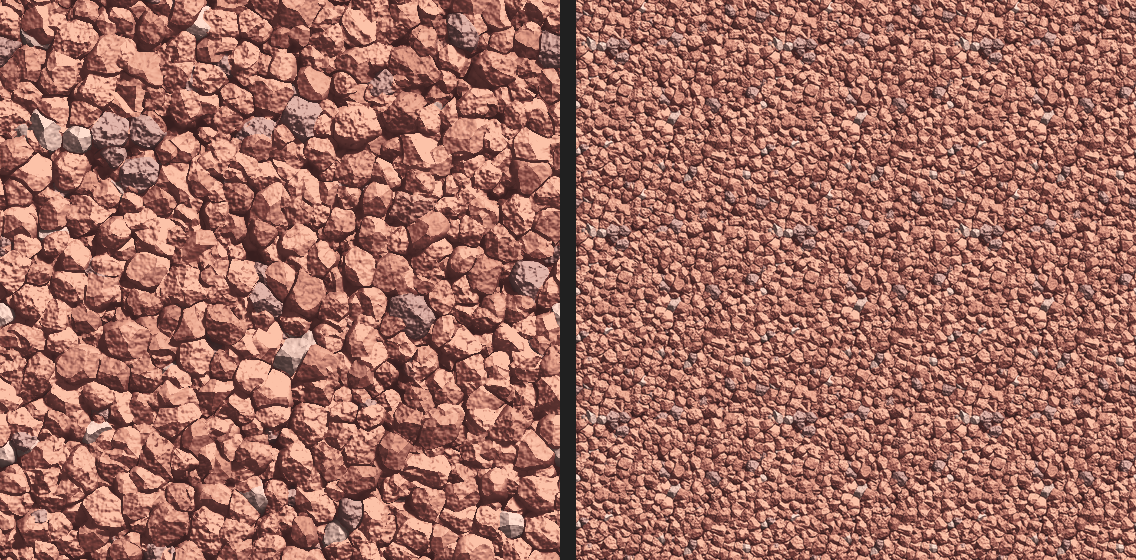
Left, the tile; right, the same tile 3 across and 3 down.
Reproduce this texture procedurally as a WebGL 2 fragment shader.

```glsl
#version 300 es
precision highp float;
precision highp int;

uniform vec2 u_resolution;
out vec4 fragColor;

const float TAU = 6.28318;
const int LAYERS = 3;
const vec2 LATTICE[3] = vec2[3](vec2(16, 5), vec2(19, -8), vec2(21, 12)); // whole, odd sums
const float LAYER_DROP = 0.008;
const float LIFT = 0.02;         // random rise of single stones
const float FLOOR_LEVEL = -0.035;
const float EDGE_SOFT = 0.0014;
const float DOME = 0.98;
const float WARP = 0.006;
const float AMBIENT = 0.19;
const float SUN_GAIN = 0.95;
const vec3 SUN_DIR = vec3(0.42, 0.6, 0.57);
const int SHADOW_STEPS = 4;
const float SHADOW_STEP = 0.0105;
const vec3 RAMP[6] = vec3[6](
    vec3(0.22, 0.12, 0.12), vec3(0.36, 0.20, 0.19), vec3(0.49, 0.26, 0.24),
    vec3(0.70, 0.45, 0.40), vec3(0.89, 0.62, 0.53), vec3(0.99, 0.76, 0.66));

struct Surface { float height; vec2 slope; vec3 traits; };

vec3 hash3(ivec2 cell, int seed) {
    uvec3 v = uvec3(cell, seed) * 1664525u + 1013904223u;
    v.x += v.y * v.z; v.y += v.z * v.x; v.z += v.x * v.y;
    v ^= v >> 16u;
    v.x += v.y * v.z; v.y += v.z * v.x; v.z += v.x * v.y;
    return vec3(v >> 8u) / 16777216.0;
}

float corner(ivec2 cell, vec2 offset, int period) {
    ivec2 wrapped = (cell + period) % period;
    return dot(hash3(wrapped, 200 + period).xy * 2.0 - 1.0, offset);
}

// Gradient noise that wraps after one canvas
float noise(vec2 uv, int period) {
    vec2 p = uv * float(period), f = fract(p);
    ivec2 c = ivec2(floor(p));
    vec2 w = f * f * f * (f * (f * 6.0 - 15.0) + 10.0);
    float low = mix(corner(c, f, period), corner(c + ivec2(1, 0), f - vec2(1, 0), period), w.x);
    float high = mix(corner(c + ivec2(0, 1), f - vec2(0, 1), period), corner(c + 1, f - 1.0, period), w.x);
    return mix(low, high, w.y);
}

float relief(vec2 uv) {
    return 0.4 * (noise(uv, 75) / 75.0 + noise(uv, 170) / 170.0);
}

// Rounded polygonal dome, chipped by flat facets
Surface stone(vec2 q, vec3 traits) {
    float turn = TAU * fract(traits.x * 7.0 + traits.y * 5.0);
    vec2 axis = vec2(cos(turn), sin(turn)), side = axis.yx;
    mat2 squash = mat2(1.0) - 0.24 * outerProduct(axis, axis);
    mat2 fifth = mat2(0.309, 0.951, -0.951, 0.309);
    q = squash * q;
    float round2 = 0.83 * dot(q, q);
    float sum = round2 * round2 * round2 + 1e-6;
    vec2 grad = round2 * round2 * 0.83 * q, chipTilt = vec2(0);
    float chip = 9.0;
    for (int i = 1; i < 6; i++) {
        vec3 r = fract(traits * 11.3 * float(i) + traits.yzx * 5.7);
        vec2 face = side / mix(0.74, 1.0, r.x);
        float t = max(dot(q, face), 0.0), t3 = t * t * t;
        sum += t3 * t3;
        grad += t3 * t * t * face;
        vec2 tilt = mix(0.25, 1.0, r.y) * side;
        float facet = mix(0.68, 1.1, r.z) - dot(tilt, q);
        if (facet < chip) { chip = facet; chipTilt = tilt; }
        side = fifth * side;
    }
    float gauge = pow(sum, 1.0 / 6.0), fall = 1.0 - gauge * gauge;
    float dome = DOME * sqrt(max(fall, 0.0)) - 3.0 * max(gauge - 1.0, 0.0);
    vec2 slope = -DOME * gauge / sqrt(max(fall, 0.08)) * grad * gauge / sum;
    return Surface(min(dome, chip), squash * (chip < dome ? -chipTilt : slope), traits);
}

// Same cell for every repeat of a turned lattice
ivec2 wrapCell(ivec2 cell, mat2 turned, mat2 unturned) {
    return ivec2(round(turned * fract(unturned * (vec2(cell) + 0.5)) - 0.5)) + 64;
}

// Nearest stone of each layer, the highest one on top
Surface gravel(vec2 uv) {
    Surface top = Surface(FLOOR_LEVEL, vec2(0), vec3(0.5));
    for (int layer = 0; layer < LAYERS; layer++) {
        vec2 a = LATTICE[layer];
        mat2 turned = mat2(a.x, a.y, -a.y, a.x), unturned = transpose(turned) / dot(a, a);
        float grid = length(a);
        vec2 g = turned * uv;
        ivec2 base = ivec2(floor(g - 0.5)), nearest = base;
        float best = -9.0, second = -9.0, size = 1.0;
        vec2 local = vec2(0);
        for (int k = 0; k < 4; k++) {
            ivec2 cell = base + ivec2(k & 1, k >> 1);
            ivec2 id = wrapCell(cell, turned, unturned);
            vec3 r = hash3(id, layer);
            float radius = mix(0.38, 0.7, r.z);
            vec2 q = (g - vec2(cell) - 0.2 - 0.6 * r.xy) / radius;
            float key = 1.0 - dot(q, q);
            second = max(second, min(key, best));
            if (key > best) { best = key; nearest = id; local = q; size = radius; }
        }
        Surface s = stone(local, hash3(nearest, layer + 20));
        float crease = 1.0 - smoothstep(0.0, 0.25, best - second);
        s.height = s.height * size / grid + LIFT * s.traits.y - LAYER_DROP * float(layer) - 0.03 * crease;
        float over = smoothstep(-EDGE_SOFT, EDGE_SOFT, s.height - top.height);
        top.height = max(top.height, s.height);
        top.slope = mix(top.slope, s.slope * turned / grid, over);
        top.traits = mix(top.traits, s.traits, over);
    }
    return top;
}

float sunlight(vec2 uv, float height, vec3 sun) {
    float excess = 0.0;
    for (int i = 1; i <= SHADOW_STEPS; i++) {
        float run = SHADOW_STEP * (float(i) - 0.3);
        float ray = height + run * sun.z / length(sun.xy);
        excess = max(excess, gravel(uv + normalize(sun.xy) * run).height - ray);
    }
    return 1.0 - smoothstep(0.0, 0.005, excess);
}

void main() {
    vec2 uv = gl_FragCoord.xy / u_resolution;
    vec3 sun = normalize(SUN_DIR);
    vec2 p = uv + WARP * vec2(noise(uv, 31), noise(uv, 37));
    Surface s = gravel(p);
    float rough = mix(0.4, 1.3, s.traits.z);

    // Porous grain
    vec2 e = vec2(0.001, 0.0);
    float grain = relief(uv);
    vec2 bump = (vec2(relief(uv + e.xy), relief(uv + e.yx)) - grain) / e.x;
    vec3 normal = normalize(vec3(-s.slope - rough * bump, 1.0));
    float pits = rough * smoothstep(0.14, 0.42, noise(uv, 130));

    // Light
    float openness = smoothstep(-0.02, 0.035, s.height) * (0.6 + 0.4 * normal.z);
    float direct = max(dot(normal, sun), 0.0) * sunlight(p, s.height, sun);
    float shade = (AMBIENT * openness + SUN_GAIN * direct) * mix(0.82, 1.18, s.traits.x);
    shade = shade * (1.0 - 0.45 * pits) * (1.0 + 0.25 * noise(uv, 5)) + 12.0 * grain;

    // Colour, with a few grey and pale stones
    vec3 colour = RAMP[0];
    for (int i = 1; i < 6; i++) colour = mix(colour, RAMP[i], clamp(shade * 5.0 - float(i - 1), 0.0, 1.0));
    float grey = dot(colour, vec3(0.35, 0.45, 0.2));
    colour = mix(colour, grey * vec3(0.95, 0.8, 0.82), 0.5 * smoothstep(0.96, 0.97, s.traits.z));
    colour = mix(colour, grey * vec3(1.25, 1.14, 1.1), 0.6 * smoothstep(0.015, 0.01, s.traits.z));
    fragColor = vec4(colour, 1.0);
}
```
